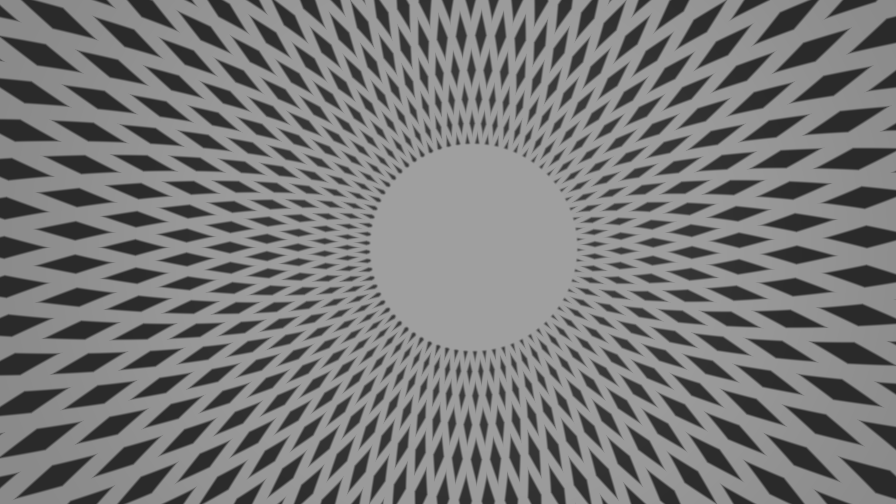
This pattern is drawn by a WebGL 1 fragment shader. Its source:

```glsl
precision highp float;
// Draws a plain grey disc ringed by a radiating lattice with dark diamond holes.

uniform vec2 u_resolution;

// Lengths are fractions of the canvas height; x positions are scaled by aspect.
const vec2 CENTRE = vec2(0.5287, 0.509);
const float DISC_RADIUS = 0.206;
const float FIRST_RING = 0.222;      // radius of the innermost holes
const float SPOKES = 69.0;           // holes around each ring
const float RINGS_PER_LOG = 5.6;     // rings for each e-fold of radius
const float RING_SKEW = 0.5;         // rings are denser on the left
const float SPOKE_SKEW = 1.0;        // spokes are denser on the left
const float HOLE_INNER = 0.44;       // hole size as a share of its cell
const float HOLE_OUTER = 0.57;
const float EDGE_BLUR = 0.0032;
const float TAU = 6.2831853;

const vec3 DISC_GREY = vec3(0.625);
const vec3 LATTICE_GREY = vec3(0.615);
const vec3 CORNER_GREY = vec3(0.54);
const vec3 HOLE_NEAR = vec3(0.23);
const vec3 HOLE_FAR = vec3(0.165);

// Skewed polar coordinates: x counts spokes, y counts rings.
vec2 latticeCoords(float radius, float angle) {
  float c = cos(angle);
  float spoke = SPOKES * angle / TAU - SPOKE_SKEW * sin(angle) + 0.115 + 0.115 * c;
  float ring = (RINGS_PER_LOG - RING_SKEW * c) * log(radius / FIRST_RING)
             + 0.42 + 0.17 * c;
  return vec2(spoke, ring);
}

// Distance from the nearest diamond's centre, reaching 0.5 at the cell border.
float diamondDistance(vec2 cell) {
  vec2 diagonals = vec2(cell.x + 0.5 * cell.y, cell.x - 0.5 * cell.y);
  vec2 offset = abs(fract(diagonals + 0.5) - 0.5);
  return max(offset.x, offset.y);
}

void main() {
  float aspect = u_resolution.x / u_resolution.y;
  vec2 p = gl_FragCoord.xy / u_resolution.y - CENTRE * vec2(aspect, 1.0);
  float radius = max(length(p), 0.001);
  float angle = atan(p.y, p.x);
  float outward = smoothstep(DISC_RADIUS, 0.75, radius);

  // Diamond holes, with the distance converted to canvas units
  float holeSize = mix(HOLE_INNER, HOLE_OUTER, smoothstep(DISC_RADIUS, 0.45, radius));
  float spacing = radius * TAU / (SPOKES - TAU * SPOKE_SKEW * cos(angle));
  float edge = (diamondDistance(latticeCoords(radius, angle)) - 0.5 * holeSize) * spacing;
  float hole = 1.0 - smoothstep(-EDGE_BLUR, EDGE_BLUR, edge);

  // Lattice darkens towards the corners
  vec3 lattice = mix(LATTICE_GREY, CORNER_GREY, smoothstep(0.35, 1.05, radius));
  vec3 color = mix(lattice, mix(HOLE_NEAR, HOLE_FAR, outward), hole);

  // Central disc
  float disc = 1.0 - smoothstep(-EDGE_BLUR, EDGE_BLUR, radius - DISC_RADIUS);
  color = mix(color, DISC_GREY, disc);

  gl_FragColor = vec4(color, 1.0);
}
```
